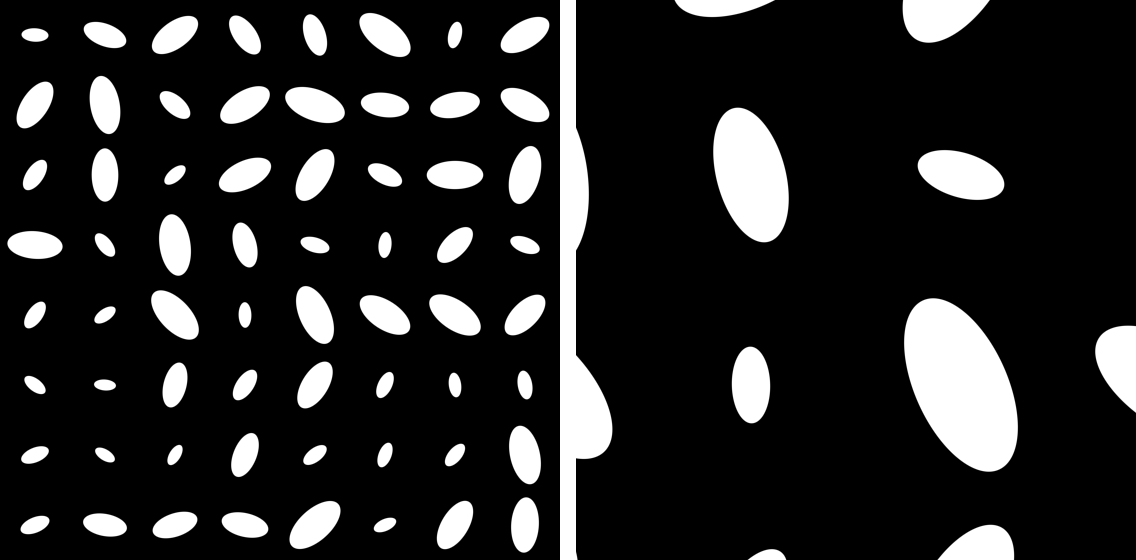
Left, the full canvas; right, a detail of the centre.
Reproduce this pattern procedurally as a Shadertoy shader.

```glsl
#define CELLS 8.0         // repeats across and down
#define MIN_RADIUS 0.155  // long half axis, in cells
#define MAX_RADIUS 0.455
#define ASPECT 0.5        // short axis over long axis
#define BACKGROUND vec3(0.0)
#define INK vec3(1.0)

const float PI = 3.14159;

// Two independent random values per cell
vec2 hash22(vec2 cell) {
    vec3 p = fract(cell.xyx * vec3(0.1031, 0.1030, 0.0973));
    p += dot(p, p.yzx + 33.33);
    return fract((p.xx + p.yz) * p.zy);
}

mat2 rotation(float angle) {
    float c = cos(angle), s = sin(angle);
    return mat2(c, -s, s, c);
}

// Gradient-corrected distance to an axis-aligned ellipse
float ellipseDistance(vec2 p, vec2 radii) {
    float level = length(p / radii);
    float slope = length(p / (radii * radii));
    return level * (level - 1.0) / max(slope, 1e-4);
}

void mainImage(out vec4 fragColor, in vec2 fragCoord) {
    // Square grid
    float pixel = CELLS / iResolution.y;
    vec2 grid = fragCoord * pixel;
    vec2 cell = floor(grid);
    vec2 local = fract(grid) - 0.5;

    // Random size and direction per cell
    vec2 random = hash22(cell + 7.0);
    float radius = mix(MIN_RADIUS, MAX_RADIUS, random.x);
    vec2 turned = rotation(random.y * PI) * local;

    // Antialiased fill
    float dist = ellipseDistance(turned, radius * vec2(1.0, ASPECT));
    float coverage = 1.0 - smoothstep(-0.75 * pixel, 0.75 * pixel, dist);
    fragColor = vec4(mix(BACKGROUND, INK, coverage), 1.0);
}
```
